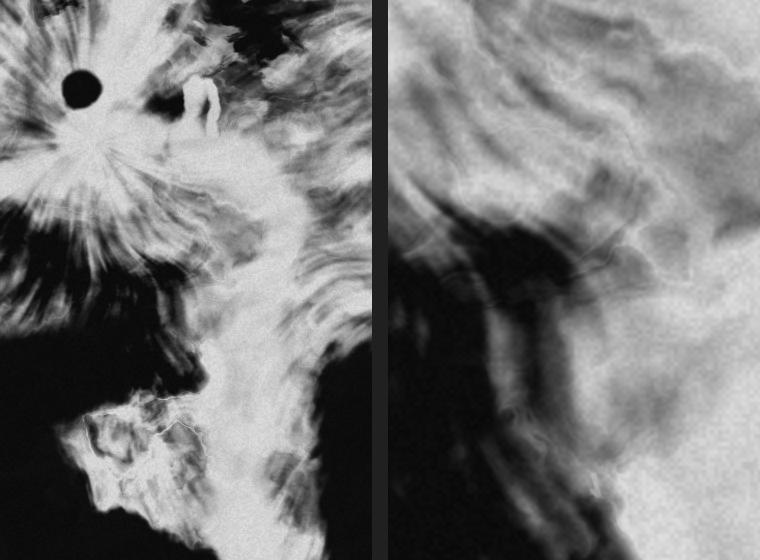
Left: the whole. Right: its middle third, enlarged.
This texture is drawn by a WebGL 1 fragment shader. Its source:

```glsl
precision highp float;
// Monochrome torrent: pale foam pours over dark rocks with long-exposure blur.
// Soft blobs and strokes lay out the tones; noise averaged along a flow field
// gives the streaks, warped noise gives the churning foam, and grain ends it.
uniform vec2 u_resolution;

float hash(vec2 p) {
  vec3 q = fract(p.xyx * 0.1031);
  q += dot(q, q.yzx + 33.33);
  return fract((q.x + q.y) * q.z);
}

float noise(vec2 p) {
  vec2 i = floor(p), f = fract(p);
  f = f * f * (3.0 - 2.0 * f);
  return mix(mix(hash(i), hash(i + vec2(1, 0)), f.x),
             mix(hash(i + vec2(0, 1)), hash(i + vec2(1, 1)), f.x), f.y);
}

float fbm(vec2 p) {
  float sum = 0.0, amp = 0.5;
  for (int i = 0; i < 5; i++) {
    sum += amp * noise(p);
    p = mat2(1.6, 1.2, -1.2, 1.6) * p + 7.3;
    amp *= 0.5;
  }
  return sum / 0.97;
}

// Soft elliptical spot
float blob(vec2 p, vec2 center, vec2 radius) {
  vec2 q = (p - center) / radius;
  return exp(-dot(q, q));
}

// Thick line with a soft rim
float stroke(vec2 p, vec2 a, vec2 b, float radius) {
  vec2 ab = b - a;
  float d = length(p - a - ab * clamp(dot(p - a, ab) / dot(ab, ab), 0.0, 1.0));
  return smoothstep(radius, radius * 0.4, d);
}

// Water fans out over the left mound and slides down from the right
vec2 flow(vec2 p) {
  vec2 fan = normalize(p - vec2(0.17, 0.74) + 0.001);
  vec2 slide = normalize(vec2(-0.85, -0.35 - 1.2 * smoothstep(0.55, 0.2, p.y)));
  vec2 swirl = vec2(noise(p * 11.0), noise(p * 11.0 + 40.0)) - 0.5;
  return normalize(mix(fan, slide, smoothstep(0.34, 0.46, p.x)) + 0.9 * swirl);
}

float streaks(vec2 p) {
  float sum = 0.0;
  for (int i = 0; i < 14; i++) {
    sum += 0.55 * noise(p * 48.0) + 0.45 * noise(p * 120.0 + 9.0);
    p += 0.005 * flow(p);
  }
  return sum / 14.0 - 0.5;
}

// Bright foam: two upper arms, then the main chute winding to the bottom
float foamChute(vec2 p) {
  float f = stroke(p, vec2(0.27, 1.02), vec2(0.20, 0.86), 0.075);
  f = max(f, stroke(p, vec2(0.20, 0.87), vec2(0.16, 0.76), 0.05));
  f = max(f, stroke(p, vec2(0.27, 0.76), vec2(0.14, 0.75), 0.05));
  f = max(f, stroke(p, vec2(0.15, 0.74), vec2(0.01, 0.66), 0.045));
  f = max(f, stroke(p, vec2(0.33, 0.78), vec2(0.45, 0.70), 0.04));
  f = max(f, stroke(p, vec2(0.45, 0.70), vec2(0.525, 0.63), 0.055));
  f = max(f, stroke(p, vec2(0.525, 0.63), vec2(0.48, 0.51), 0.055));
  f = max(f, stroke(p, vec2(0.48, 0.51), vec2(0.46, 0.38), 0.07));
  f = max(f, stroke(p, vec2(0.46, 0.36), vec2(0.44, 0.25), 0.10));
  f = max(f, stroke(p, vec2(0.43, 0.23), vec2(0.44, -0.02), 0.075));
  f = max(f, stroke(p, vec2(0.365, 0.86), vec2(0.325, 0.78), 0.017));
  return max(f, stroke(p, vec2(0.385, 0.85), vec2(0.38, 0.77), 0.015));
}

// Signed depth inside the two black banks at the bottom
float bankDepth(vec2 p) {
  float leftEdge = 0.14 + 0.25 * smoothstep(0.15, 0.0, p.y)
                 + 0.08 * smoothstep(0.23, 0.30, p.y);
  float left = min(leftEdge - p.x, 0.40 - p.y);
  float right = min(p.x - 0.56, 0.375 - p.y + 0.3 * (p.x - 0.6));
  return max(left, right);
}

void main() {
  vec2 p = gl_FragCoord.xy / u_resolution.y;
  vec2 warp = vec2(fbm(p * 9.0), fbm(p * 9.0 + 31.0)) - 0.5;
  vec2 w = p + 0.09 * warp;
  float streak = streaks(p);
  float lumps = fbm(p * 13.0 + 3.5 * warp) - 0.5;
  float folds = abs(fbm(p * 8.0 + 2.5 * warp + 15.0) - 0.5);

  float chute = foamChute(w);
  float churn = blob(p, vec2(0.27, 0.20), vec2(0.15, 0.17));
  float mound = blob(w, vec2(0.12, 0.50), vec2(0.17, 0.085))
              + 0.6 * blob(w, vec2(0.03, 0.58), vec2(0.09, 0.045))
              + 0.6 * blob(w, vec2(0.28, 0.51), vec2(0.07, 0.08))
              + 0.5 * blob(w, vec2(0.25, 0.37), vec2(0.10, 0.08));

  // Grey water, with dark rock showing through
  float tone = 0.72 - 0.75 * min(mound, 1.1) - 0.22 * churn;
  tone -= 0.5 * blob(w, vec2(0.62, 0.635), vec2(0.08, 0.03));
  tone -= 0.4 * blob(w, vec2(0.64, 0.42), vec2(0.06, 0.018));
  tone -= 0.5 * blob(w, vec2(0.31, 0.83), vec2(0.06, 0.03));
  tone -= 0.25 * blob(w, vec2(0.06, 0.79), vec2(0.06, 0.05));

  // Broken patches of still water along the top
  float patches = smoothstep(0.40, 0.58, fbm(p * vec2(17.0, 25.0) + 2.0 * warp));
  float pool = blob(p, vec2(0.44, 0.94), vec2(0.14, 0.12))
             + blob(p, vec2(0.15, 0.985), vec2(0.09, 0.045));
  tone -= min(pool, 1.0) * (0.2 + 0.6 * patches) * (1.0 - chute);

  // Foam, streaks and folds
  tone = mix(tone, 0.92, 0.88 * chute);
  float calm = 1.0 - 0.65 * chute;
  tone += calm * streak * (1.3 + 1.2 * min(mound, 1.0));
  tone += calm * lumps * (0.75 + 1.5 * churn);
  tone += 0.22 * smoothstep(0.05, 0.0, folds) * (0.3 + churn) * calm;

  // Rocks: the small hollow and the black banks
  vec2 hollow = (p + 0.04 * warp - vec2(0.15, 0.845)) / vec2(0.034, 0.04);
  tone = mix(tone, 0.04, smoothstep(1.1, 0.75, length(hollow)));
  float depth = bankDepth(p + 0.10 * warp) + 0.10 * streak;
  tone = mix(tone, 0.03 + 0.15 * lumps, smoothstep(-0.025, 0.025, depth));

  float grey = 0.045 + 0.79 * smoothstep(0.0, 1.0, tone);
  grey += (noise(p * 420.0) - 0.5) * (0.02 + 0.07 * grey);
  gl_FragColor = vec4(vec3(grey), 1.0);
}
```
